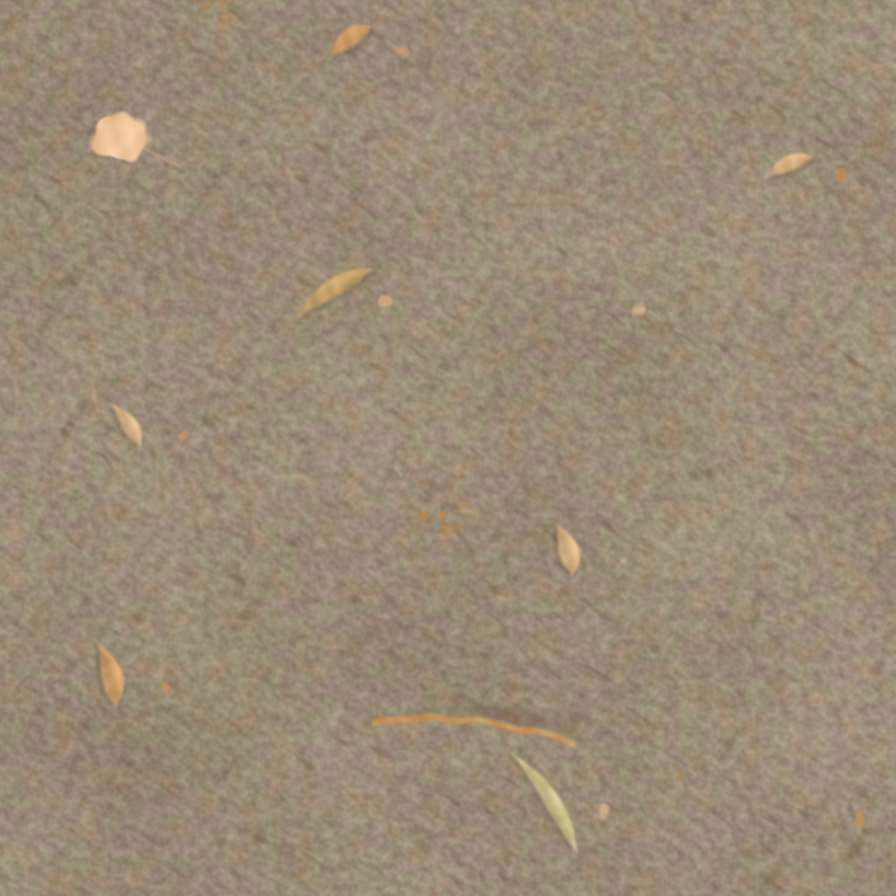
Reproduce this texture procedurally as a Shadertoy shader.

```glsl
// Weathered, softly blurred ground strewn with a few dry leaves.
// Layered gradient noise makes the grain, tint drift and dark flecks;
// distance functions in low-discrepancy loops scatter the leaves and crumbs.

const float TAU = 6.2831853;
const float SOFT = 0.0032;
const vec3 PINK_GREY = vec3(0.600, 0.530, 0.470);
const vec3 OLIVE = vec3(0.598, 0.560, 0.460);
const vec3 TAN = vec3(0.620, 0.540, 0.440);
const vec3 FLECK = vec3(0.40, 0.32, 0.25);
const vec3 CREAM = vec3(0.93, 0.77, 0.60);
const vec3 STRAW = vec3(0.84, 0.79, 0.57);
const vec3 ORANGE = vec3(0.79, 0.52, 0.27);
const vec3 PALE = vec3(0.75, 0.70, 0.64);

float hash(vec2 p) {
    vec3 q = fract(p.xyx * vec3(0.1031, 0.1030, 0.0973));
    q += dot(q, q.yzx + 33.33);
    return fract((q.x + q.y) * q.z);
}

float corner(vec2 cell, vec2 offset) {
    float a = TAU * hash(cell);
    return dot(vec2(cos(a), sin(a)), offset);
}

float gradientNoise(vec2 p) {
    vec2 i = floor(p), f = p - i;
    vec2 u = f * f * f * (f * (f * 6.0 - 15.0) + 10.0);
    vec2 e = vec2(1.0, 0.0);
    return mix(mix(corner(i, f), corner(i + e.xy, f - e.xy), u.x),
               mix(corner(i + e.yx, f - e.yx), corner(i + e.xx, f - e.xx), u.x), u.y);
}

vec2 rotate(vec2 p, float a) {
    float c = cos(a), s = sin(a);
    return vec2(c * p.x + s * p.y, c * p.y - s * p.x);
}

// Evenly spread point number n in the unit square.
vec2 scatter(float n, vec2 start) {
    return fract(start + n * vec2(0.7549, 0.5698));
}

float cover(float d) {
    return smoothstep(SOFT, -SOFT, d);
}

// Pointed leaf outline along x, a little fuller towards one end.
float leafDistance(vec2 p, float halfLength, float halfWidth) {
    float t = p.x / halfLength;
    float d = abs(p.y) - halfWidth * (1.0 - t * t) * (1.0 + 0.3 * t);
    return max(d, abs(p.x) - 1.1 * halfLength);
}

float segmentDistance(vec2 p, vec2 a, vec2 b) {
    vec2 ab = b - a;
    return length(p - a - ab * clamp(dot(p - a, ab) / dot(ab, ab), 0.0, 1.0));
}

vec3 ground(vec2 p) {
    // Patches of tint
    float tint = gradientNoise(p * 42.0 + 11.0) + 0.7 * gradientNoise(p * 6.0 + 3.0);
    vec3 color = mix(PINK_GREY, OLIVE, smoothstep(-0.25, 0.25, tint));
    color = mix(color, TAN, smoothstep(0.05, 0.4, gradientNoise(p * 34.0 + 71.0)));

    // Broad light and fine grain
    float light = 0.035 * gradientNoise(p * 3.0 + 5.0) + 0.03 * gradientNoise(p * 9.0 + 23.0);
    light += 0.025 * (p.x - 0.5) * (p.y - 0.3);
    vec2 q = rotate(p, -0.6) * vec2(0.85, 1.15);
    light += 0.05 * gradientNoise(q * 58.0) + 0.075 * gradientNoise(q * 105.0 + 40.0);
    light += 0.045 * gradientNoise(p * 185.0 + 9.0);
    color += light;

    // Dark flecks and pale specks
    float patchiness = 0.6 + 0.8 * gradientNoise(p * 7.0 + 50.0);
    float fleck = smoothstep(0.27, 0.62, gradientNoise(q * vec2(38.0, 62.0) + 90.0));
    color = mix(color, FLECK, 0.5 * fleck * patchiness);
    float speck = smoothstep(0.38, 0.65, gradientNoise(p * 48.0 + 130.0));
    return mix(color, PALE, 0.3 * speck);
}

vec3 addLeaf(vec3 color, vec2 p, float angle, vec2 size, vec3 tint) {
    vec2 q = rotate(p, angle);
    q.y += 0.12 * q.x * q.x / size.x;
    float shade = cover(leafDistance(q - vec2(0.0, -0.006), size.x, size.y));
    color = mix(color, FLECK, 0.25 * shade);
    float side = smoothstep(-size.y, size.y, q.y);
    vec3 blade = mix(tint * 0.88, tint, side) + 0.12 * gradientNoise(p * 75.0);
    return mix(color, blade, 0.95 * cover(leafDistance(q, size.x, size.y)));
}

vec3 addCrumbs(vec3 color, vec2 p, float radius, float strength) {
    float grains = smoothstep(0.02, 0.32, gradientNoise(p * 72.0 + 160.0));
    float area = exp(-dot(p, p) / (radius * radius));
    return mix(color, ORANGE, strength * grains * area);
}

vec3 addRoundLeaf(vec3 color, vec2 p) {
    float stem = segmentDistance(p, vec2(0.02, -0.01), vec2(0.066, -0.033)) - 0.0015;
    color = mix(color, mix(TAN, CREAM, 0.5), 0.7 * cover(stem));
    float blade = length(p * vec2(0.85, 1.05)) - 0.027 - 0.012 * gradientNoise(p * 45.0 + 7.0);
    return mix(color, CREAM + 0.1 * gradientNoise(p * 50.0), cover(blade));
}

vec3 addTwig(vec3 color, vec2 p) {
    vec2 q = rotate(p, -0.11);
    q.y += 1.0 * q.x * q.x - 0.005 + 0.004 * gradientNoise(vec2(q.x * 35.0, 2.5));
    float shade = exp(-pow((q.x - 0.04) / 0.07, 2.0) - pow((q.y - 0.011) / 0.011, 2.0));
    color = mix(color, FLECK, 0.4 * shade);
    float d = segmentDistance(q, vec2(-0.11, 0.0), vec2(0.11, 0.0)) - 0.0035;
    vec3 bark = mix(ORANGE, STRAW, 0.3 + 0.5 * gradientNoise(p * 60.0));
    return mix(color, bark, 0.85 * cover(d));
}

void mainImage(out vec4 fragColor, in vec2 fragCoord) {
    vec2 p = fragCoord / iResolution.y;
    vec3 color = ground(p);

    // Orange litter and tiny bright bits
    for (float i = 0.0; i < 4.0; i++) {
        color = addCrumbs(color, p - scatter(i, vec2(0.49, 0.43)), 0.027 - 0.004 * i, 0.85 - 0.15 * i);
    }
    for (float i = 0.0; i < 9.0; i++) {
        float h = hash(vec2(i, 17.0));
        vec2 q = p - scatter(i, vec2(0.675, 0.095));
        float bit = length(q) - mix(0.003, 0.007, h) - 0.006 * gradientNoise(p * 90.0);
        color = mix(color, mix(ORANGE, CREAM, hash(vec2(i, 29.0))), 0.65 * cover(bit));
    }

    // Larger debris
    color = addTwig(color, p - vec2(0.53, 0.19));
    color = addRoundLeaf(color, p - vec2(0.135, 0.847));
    for (float i = 0.0; i < 7.0; i++) {
        float h = hash(vec2(i, 5.0));
        float angle = mod(i, 2.0) < 0.5 ? -0.95 - 0.4 * h : 0.35 + 0.5 * h;
        vec2 size = vec2(mix(0.064, 0.028, min(i * 0.4, 1.0)), mix(0.008, 0.012, h));
        vec3 tint = mix(STRAW, mix(ORANGE, CREAM, hash(vec2(i, 8.0))), min(i * 0.5, 0.8));
        color = addLeaf(color, p - scatter(i, vec2(0.615, 0.108)), angle, size, tint);
    }
    fragColor = vec4(clamp(color, 0.0, 1.0), 1.0);
}
```
